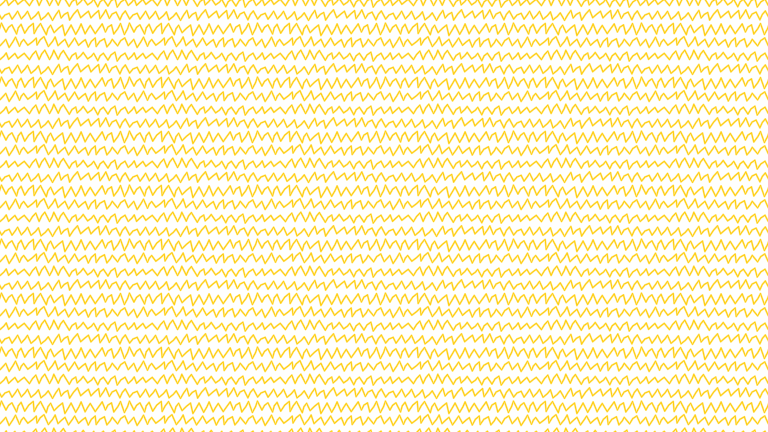
Give the GLSL for this pattern, as a Shadertoy shader.

```glsl
// Rows of hand-drawn yellow zigzag scribble on white.
// Each tooth is a slanted, slightly bowed rise and a steep drop, drawn as
// distances to segments; hashed jitter repeats in tiles of teeth and rows.

#define ROWS 32.0          // scribble lines down the canvas
#define TEETH 78.0         // teeth across the canvas
#define TILE_TEETH 13.0    // teeth before the jitter repeats
#define TILE_ROWS 4.0      // rows before the jitter repeats
#define ROW_CENTRE 0.85    // height of a line inside its row
#define AMPLITUDE 0.29     // half height of a tooth, in rows
#define LEAN 0.66          // share of a tooth taken by the rise
#define JITTER 0.22        // irregularity of the tooth ends
#define LINE_WIDTH 0.0033  // stroke width, in canvas heights
#define SOFTNESS 0.85      // edge smoothing, in pixels
#define INK vec3(1.0, 0.80, 0.03)
#define PAPER vec3(1.0, 1.0, 0.995)

float hash(vec2 p) {
    return fract(sin(dot(p, vec2(12.9898, 78.233))) * 43758.5453);
}

float segmentDistance(vec2 p, vec2 a, vec2 b) {
    vec2 pa = p - a, ba = b - a;
    return length(pa - ba * clamp(dot(pa, ba) / dot(ba, ba), 0.0, 1.0));
}

// One end of a stroke: side is -1 for a valley and +1 for a peak.
vec2 toothEnd(float tooth, float row, float side) {
    float r = mod(row, TILE_ROWS);
    vec2 id = vec2(mod(tooth, TILE_TEETH), r * 7.0 + side * 2.0);
    vec2 shake = vec2(hash(id + 3.1), hash(id + 17.7)) - 0.5;
    float size = AMPLITUDE * (r == 1.0 ? 1.16 : 1.0);
    float drift = 0.035 * sin(6.28318 * tooth / TILE_TEETH + r * 2.1);
    float x = tooth + (side > 0.0 ? LEAN : 0.0) + shake.x * JITTER * 1.3;
    return vec2(x, side * size + drift + shake.y * JITTER);
}

// Distance to one tooth: bowed rise, then drop to the next valley.
float toothDistance(vec2 p, float tooth, float row, vec2 cell) {
    vec2 valley = toothEnd(tooth, row, -1.0) * cell;
    vec2 peak = toothEnd(tooth, row, 1.0) * cell;
    vec2 next = toothEnd(tooth + 1.0, row, -1.0) * cell;
    float bow = hash(vec2(mod(tooth, TILE_TEETH), mod(row, TILE_ROWS) + 40.0));
    vec2 middle = mix(valley, peak, 0.55) + vec2(-0.06, 0.05) * (bow * 2.0 - 0.6) * cell;
    float rise = min(segmentDistance(p, valley, middle), segmentDistance(p, middle, peak));
    return min(rise, segmentDistance(p, peak, next));
}

void mainImage(out vec4 fragColor, in vec2 fragCoord) {
    vec2 p = fragCoord / iResolution.y;
    vec2 cell = vec2(iResolution.x / iResolution.y / TEETH, 1.0 / ROWS);
    float nearestRow = floor(p.y / cell.y - ROW_CENTRE + 0.5);

    // Nearest stroke among the neighbouring rows and teeth
    float d = 1.0;
    for (float j = -1.0; j <= 1.0; j++) {
        float row = nearestRow + j;
        float shift = hash(vec2(mod(row, TILE_ROWS), 5.3));
        vec2 q = p - vec2(shift * cell.x, (row + ROW_CENTRE) * cell.y);
        float tooth = floor(q.x / cell.x);
        for (float i = -2.0; i <= 1.0; i++) {
            d = min(d, toothDistance(q, tooth + i, row, cell));
        }
    }

    // Soft-edged ink on paper
    float edge = SOFTNESS / iResolution.y;
    float ink = 1.0 - smoothstep(-edge, edge, d - 0.5 * LINE_WIDTH);
    fragColor = vec4(mix(PAPER, INK, ink), 1.0);
}
```
